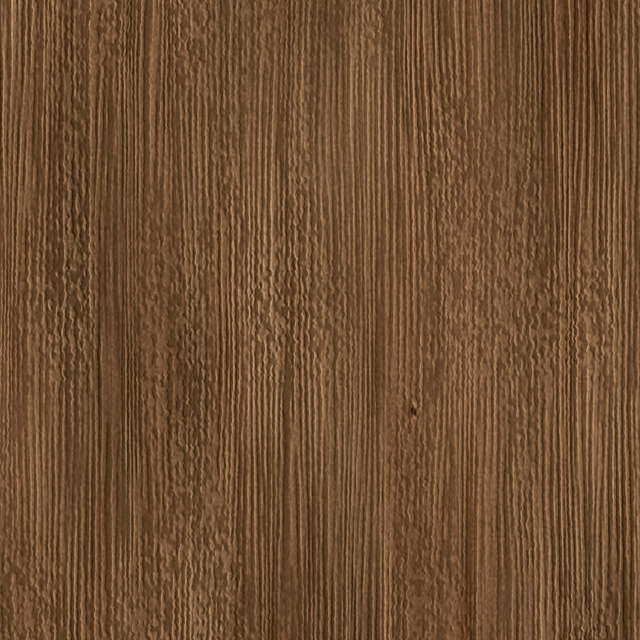
This texture is drawn by a WebGL 2 fragment shader. Its source:

```glsl
#version 300 es
precision highp float;

uniform vec2 u_resolution;
out vec4 fragColor;

float hash(vec2 cell) {
    vec3 q = fract(cell.xyx * 0.1031);
    q += dot(q, q.yzx + 33.33);
    return fract((q.x + q.y) * q.z);
}

float noise(vec2 p) {
    vec2 cell = floor(p);
    vec2 f = fract(p);
    f = f * f * (3.0 - 2.0 * f);
    return mix(mix(hash(cell), hash(cell + vec2(1, 0)), f.x),
               mix(hash(cell + vec2(0, 1)), hash(cell + vec2(1, 1)), f.x), f.y);
}

// Evenly spaced fibres, varied by noise and broken by pores where rough
float relief(vec2 p, float roughness) {
    float ragged = noise(p * vec2(150.0, 210.0) + 37.0) - 0.5;
    float x = p.x + ragged * 0.0026 * (0.35 + roughness);
    float drift = 2.2 * noise(vec2(x * 32.0, p.y * 2.0) + 7.0);
    float rows = 0.5 + 0.5 * cos(6.2832 * (x * 105.0 + drift));
    float longFibre = noise(vec2(x * 225.0, p.y * 5.0) + 11.0);
    float shortFibre = noise(vec2(x * 270.0, p.y * 22.0) + 83.0);
    float pores = noise(vec2(x * 210.0, p.y * 110.0) + 151.0);
    float height = mix(mix(longFibre, shortFibre, 0.35), rows, 0.3);
    height = mix(height, pores, 0.1 + 0.35 * roughness);
    return smoothstep(0.34, 0.66, height);
}

void main() {
    vec2 p = gl_FragCoord.xy / u_resolution.y;

    // Gentle waviness of the grain
    vec2 g = p;
    g.x += 0.010 * (noise(p * vec2(4.0, 2.5) + 5.0) - 0.5);
    g.x += 0.002 * (noise(p * vec2(14.0, 9.0) + 19.0) - 0.5);

    // Broad stains and narrow streaks
    float stain = noise(g * vec2(7.0, 2.6) + 61.0) - 0.5;
    float streak = noise(g * vec2(38.0, 2.2) + 97.0) - 0.5;
    float band = noise(g * vec2(85.0, 7.0) + 131.0) - 0.5;
    float roughness = smoothstep(0.3, 0.85, noise(g * vec2(17.0, 4.0) + 173.0));
    float depth = mix(0.7, 1.4, noise(g * vec2(9.0, 3.5) + 211.0));

    // Side lighting across the fibres
    float left = relief(g - vec2(0.0013, 0.0006), roughness);
    float right = relief(g + vec2(0.0013, 0.0006), roughness);
    float slope = right - left;
    float ridge = 0.5 * (left + right) - 0.5;
    float speckle = noise(p * vec2(420.0, 260.0)) - 0.5;

    float tone = depth * (1.65 * slope + 0.9 * ridge) - 0.08;
    tone += 1.0 * stain + 0.65 * streak + 0.55 * band + 0.8 * speckle;

    // Small dark knot with a lit rim
    vec2 k = (p - vec2(0.646, 0.358)) / vec2(0.0055, 0.009);
    float knot = length(k + 0.4 * (noise(p * 220.0) - 0.5));
    tone += 0.9 * smoothstep(0.5, 0.0, abs(knot - 1.3)) * step(0.0, k.x);
    tone -= 2.5 * smoothstep(1.1, 0.5, knot);

    // Brown shades below and above the middle tone
    vec3 color = vec3(0.43, 0.30, 0.193);
    color += min(tone, 0.0) * vec3(0.09, 0.07, 0.06);
    color += max(tone, 0.0) * vec3(0.13, 0.114, 0.094);

    // Slight drift between reddish and yellowish brown
    float warmth = noise(g * vec2(26.0, 2.0) + 251.0) - 0.5;
    color += warmth * vec3(0.015, -0.008, -0.01);

    fragColor = vec4(clamp(color, 0.07, 0.78), 1.0);
}
```
